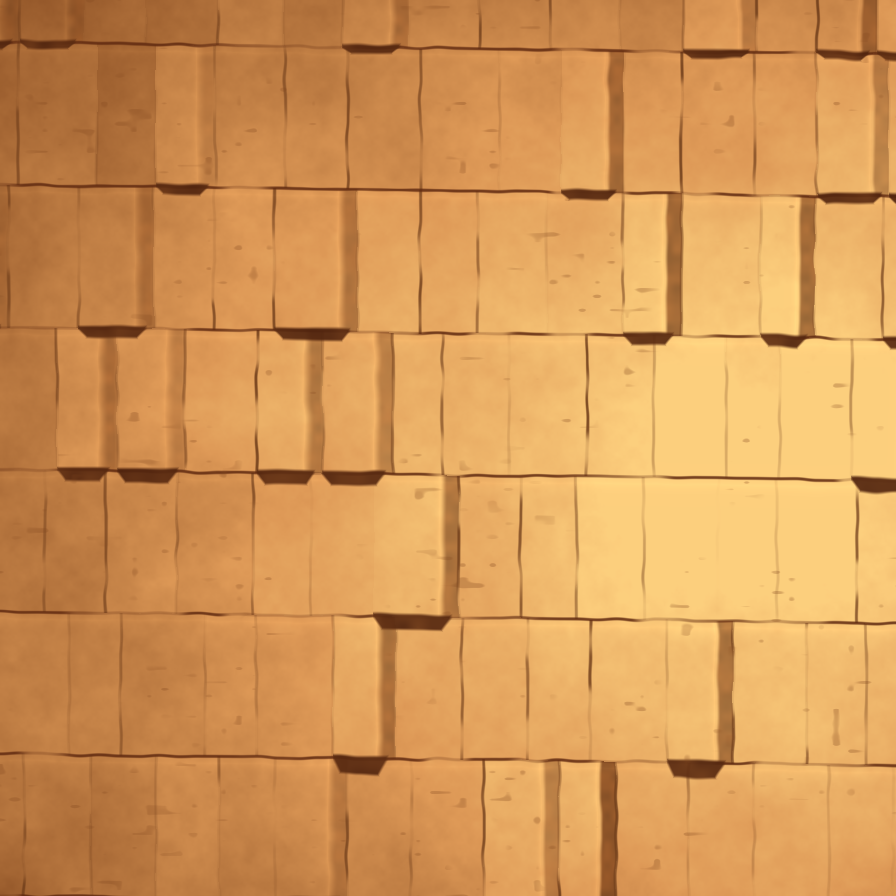
Reproduce this texture procedurally as a Shadertoy shader.

```glsl
// A wall of upright tan bricks in straight courses, some standing proud of the face.
// Each course is split at jittered edges; proud bricks get a shaded right flank and
// a dark underside, and a warm lamp at the right maps brightness to a colour ramp.

#define ROWS 6.3
#define COLUMNS 13.4
#define TILT 0.013
#define EDGE_JITTER 0.3
#define PROUD_SHARE 0.27
#define FLANK_WIDTH 0.22
#define JOINT_WIDTH 0.0016
#define LAMP vec2(0.86, 0.46)
#define DARK_CLAY vec3(0.51, 0.28, 0.12)
#define MID_CLAY vec3(0.87, 0.60, 0.34)
#define LIT_CLAY vec3(0.99, 0.81, 0.49)
#define SHADOW vec3(0.30, 0.13, 0.05)

float hash(vec2 p) {
    vec3 q = fract(vec3(p.xyx) * 0.1031);
    q += dot(q, q.yzx + 33.33);
    return fract((q.x + q.y) * q.z);
}

float noise(vec2 p) {
    vec2 i = floor(p), f = fract(p);
    f = f * f * (3.0 - 2.0 * f);
    return mix(mix(hash(i), hash(i + vec2(1, 0)), f.x),
               mix(hash(i + vec2(0, 1)), hash(i + vec2(1, 1)), f.x), f.y);
}

float fbm(vec2 p) {
    float sum = 0.0, amplitude = 0.5;
    for (int i = 0; i < 4; i++) {
        sum += amplitude * noise(p);
        p = p * 2.03 + 17.0;
        amplitude *= 0.5;
    }
    return sum;
}

// Soft step centred on zero
float cover(float d, float soft) { return smoothstep(-soft, soft, d); }

float brickEdge(float i, float row) {
    return i + EDGE_JITTER * (hash(vec2(i + 40.0, row * 7.0 + 11.0)) - 0.5);
}

// Brick index, left edge and right edge, in column units
vec3 findBrick(float x, float row) {
    float i = floor(x);
    if (x < brickEdge(i, row)) i -= 1.0;
    else if (x >= brickEdge(i + 1.0, row)) i += 1.0;
    return vec3(i, brickEdge(i, row), brickEdge(i + 1.0, row));
}

float rowShift(float row) { return 5.0 + hash(vec2(row + 3.0, 91.0)); }

float isProud(float i, float row) {
    return step(hash(vec2(i + 70.0, row * 13.0 + 5.0)), PROUD_SHARE);
}

void mainImage(out vec4 fragColor, in vec2 fragCoord) {
    vec2 p = fragCoord / iResolution.xy;
    float pixel = 1.0 / iResolution.y;

    // Slightly worn, tilted courses
    vec2 wobble = vec2(noise(p * 45.0), noise(p * 45.0 + 60.0)) - 0.5;
    vec2 wall = p + 0.003 * wobble;
    float v = (wall.y + TILT * wall.x) * ROWS;
    float row = floor(v);
    float x = wall.x * COLUMNS + rowShift(row);
    vec3 brick = findBrick(x, row);
    float tone = hash(vec2(brick.x + 20.0, row + 50.0));
    float proud = isProud(brick.x, row);

    // Lamp falloff, brick tone, blotches and grain
    float light = 1.12 - 1.05 * length((p - LAMP) * vec2(0.85, 1.1));
    light += 0.11 * (tone - 0.5) + 0.05 * proud;
    light += 0.22 * (fbm(p * 11.0) - 0.47) + 0.10 * (fbm(p * 75.0) - 0.47);
    vec3 color = mix(DARK_CLAY, MID_CLAY, clamp(light / 0.6, -0.25, 1.0));
    color = mix(color, LIT_CLAY, clamp((light - 0.6) / 0.4, 0.0, 1.0));

    // Shaded flank on the right of proud bricks, blurrier far from the lamp
    float soft = mix(0.09, 0.025, smoothstep(0.2, 0.65, p.x)) + pixel * COLUMNS * 0.5;
    float flankStart = brick.z - FLANK_WIDTH;
    float flank = proud * cover(x - flankStart, soft) * cover(brick.z - x, soft * 0.6);
    float depth = mix(0.35, 0.9, hash(vec2(brick.x + 9.0, row + 31.0)));
    depth *= mix(0.65, 1.0, smoothstep(0.2, 0.65, p.x));
    color = mix(color, DARK_CLAY * (0.85 + 0.3 * noise(p * 90.0)), flank * depth);
    float rim = proud * exp(-abs(x - flankStart + 0.06) * 30.0);
    color += 0.05 * rim * LIT_CLAY;

    // Patchy vertical joints, some nearly closed
    float leftGap = x - brick.y, rightGap = brick.z - x;
    float jointId = leftGap < rightGap ? brick.x : brick.x + 1.0;
    float sideGap = min(leftGap, rightGap) / COLUMNS;
    float sideJoint = 1.0 - cover(sideGap - JOINT_WIDTH, pixel);
    float openness = hash(vec2(jointId + 15.0, row + 77.0));
    float patches = smoothstep(0.25, 0.65, noise(p * vec2(20.0, 28.0) + 8.0));
    color = mix(color, DARK_CLAY * 0.85, sideJoint * openness * (0.15 + 0.75 * patches));

    // Course joints with a faint lit edge underneath
    float boundary = floor(v + 0.5);
    float below = boundary - v;
    float courseGap = abs(below) / ROWS;
    float courseJoint = 1.0 - cover(courseGap - JOINT_WIDTH, pixel);
    float wear = smoothstep(0.25, 0.6, noise(p * vec2(22.0, 9.0) + boundary * 5.0));
    color += 0.04 * LIT_CLAY * exp(-abs(below - 0.05) * 35.0);
    color = mix(color, SHADOW * 1.25, courseJoint * (0.25 + 0.6 * wear));

    // Undersides of proud bricks, tapering and taller toward the bottom
    float upperX = wall.x * COLUMNS + rowShift(boundary);
    vec3 upper = findBrick(upperX, boundary);
    float lipHeight = mix(0.12, 0.035, p.y);
    float taper = 0.13 * clamp(below / lipHeight, 0.0, 1.0);
    float lipSide = min(upperX - upper.y - taper, upper.z - 0.12 - taper - upperX) / COLUMNS;
    float lipEnd = min(below + 0.02, lipHeight - below) / ROWS;
    float lip = cover(min(lipSide, lipEnd), pixel + 0.0012);
    vec3 lipColor = mix(SHADOW, DARK_CLAY, 0.45 * noise(p * 60.0));
    color = mix(color, lipColor, 0.92 * lip * isProud(upper.x, boundary));

    // Sparse chips and scratches
    float chips = smoothstep(0.84, 0.95, noise(p * vec2(60.0, 130.0) + 30.0));
    color = mix(color, DARK_CLAY, 0.3 * chips * smoothstep(0.5, 0.8, noise(p * 17.0)));
    fragColor = vec4(clamp(color, 0.0, 1.0), 1.0);
}
```
